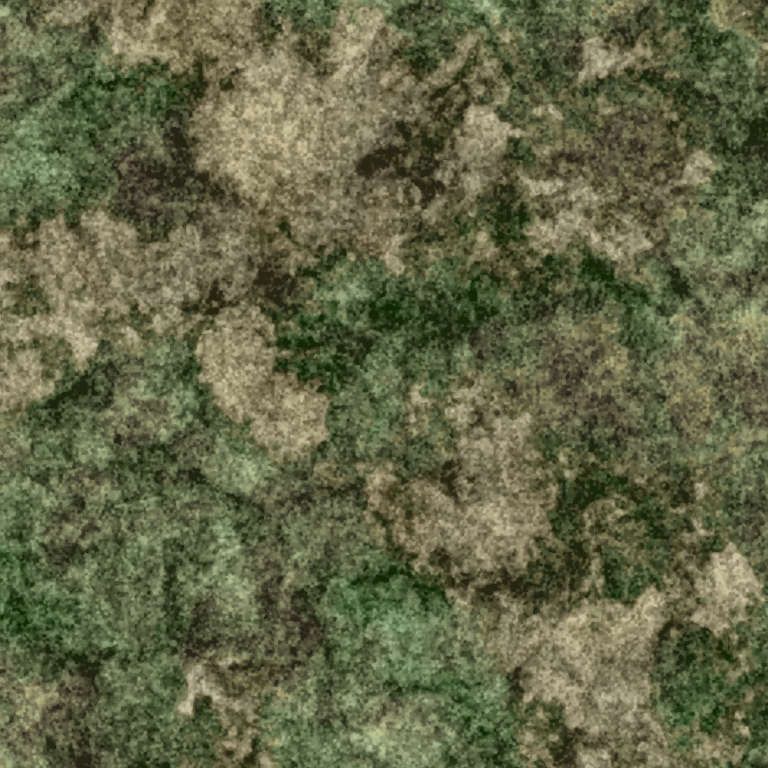
Write a Shadertoy shader that draws this texture.

```glsl
// Mossy ground: rounded stones under grainy green moss, with bare tan rock showing through.

vec3 hash3(vec2 p) {
    vec3 q = fract(p.xyx * vec3(0.1031, 0.1030, 0.0973));
    q += dot(q, q.yxz + 33.33);
    return fract((q.xxy + q.yzz) * q.zyx);
}

// Cellular noise: x = nearest distance, y = gap to the border, z = cell id, w = soft blend around 0
vec4 cells(vec2 p) {
    vec2 base = floor(p), f = p - base;
    float near = 9.0, next = 9.0, id = 0.0, total = 0.0, weights = 0.0;
    for (int j = -1; j <= 1; j++)
    for (int i = -1; i <= 1; i++) {
        vec2 cell = vec2(i, j);
        vec3 h = hash3(base + cell + 50.0);
        vec2 d = cell + 0.1 + 0.8 * h.xy - f;
        float sq = dot(d, d), dist = sqrt(sq);
        float w = exp(-6.0 * sq);
        total += w * h.z;
        weights += w;
        if (dist < near) { next = near; near = dist; id = h.z; }
        else next = min(next, dist);
    }
    return vec4(near, next - near, id, total / weights - 0.5);
}

float blobs(vec2 p) { return cells(p).w; }

void mainImage(out vec4 fragColor, in vec2 fragCoord) {
    vec2 uv = fragCoord / iResolution.y;

    // Ragged outlines
    vec2 warp = 0.055 * vec2(blobs(uv * 9.0 + 3.1), blobs(uv * 9.0 + 41.7))
              + 0.028 * vec2(blobs(uv * 31.0 + 7.3), blobs(uv * 31.0 + 63.2))
              + 0.010 * vec2(blobs(uv * 90.0 + 17.0), blobs(uv * 90.0 + 81.0));
    vec2 p = uv + warp;

    // Mottling from broad clumps down to fine grain
    float broad  = blobs(p * 5.0 + 11.0);
    float clump  = blobs(p * 13.0 + 23.0);
    float tuft   = blobs(p * 36.0 + 5.0);
    float speck  = blobs(uv * 95.0 + 37.0);
    float grain  = blobs(uv * 235.0 + 71.0);
    float hue    = blobs(p * 7.0 + 90.0) + 0.6 * blobs(p * 24.0 + 15.0);

    // Two sizes of stone, with cracks that fade in and out
    vec4 stone  = cells(p * 8.0 + 19.0);
    vec4 pebble = cells(p * 17.0 + 57.0);
    float depth = smoothstep(-0.2, 0.25, blobs(uv * 6.0 + 29.0));
    float crack = (1.0 - smoothstep(0.0, 0.13, stone.y)) * mix(0.35, 1.0, depth)
                + (1.0 - smoothstep(0.0, 0.16, pebble.y)) * mix(0.65, 0.1, depth);
    float dome = 0.22 * (0.4 - stone.x) + 0.12 * (0.4 - pebble.x)
               + 0.16 * (stone.z - 0.5) + 0.08 * (pebble.z - 0.5);

    // Bare rock, bordered by brown litter
    float field = blobs(p * 4.3 + 8.0) + 0.35 * clump + 0.22 * tuft + 0.12 * speck;
    float bare = smoothstep(0.22, 0.35, field);
    float litter = smoothstep(0.14, 0.25, field) * (1.0 - bare);

    float tone = 0.48 + dome + 0.22 * broad + 0.30 * clump + 0.36 * tuft
               + 0.38 * speck + 0.46 * grain
               - 0.17 * crack + 0.07 * bare - 0.05 * litter;
    tone = clamp(tone, 0.03, 1.1);

    // Moss runs from deep leafy green to pale grey-green, with olive areas
    vec3 moss = mix(vec3(0.10, 0.13, 0.04), vec3(0.65, 0.70, 0.53), tone);
    moss += hue * mix(vec3(-0.10, 0.01, -0.09), vec3(-0.06, 0.01, 0.04), tone);
    vec3 rock = mix(vec3(0.23, 0.19, 0.10), vec3(0.75, 0.71, 0.58), tone);
    rock += vec3(0.02, 0.0, -0.03) * hue;
    vec3 brown = mix(vec3(0.15, 0.13, 0.05), vec3(0.66, 0.61, 0.41), tone);

    vec3 color = mix(moss, brown, 0.65 * litter);
    color = mix(color, rock, 0.9 * bare);
    fragColor = vec4(clamp(color, 0.0, 1.0), 1.0);
}
```
